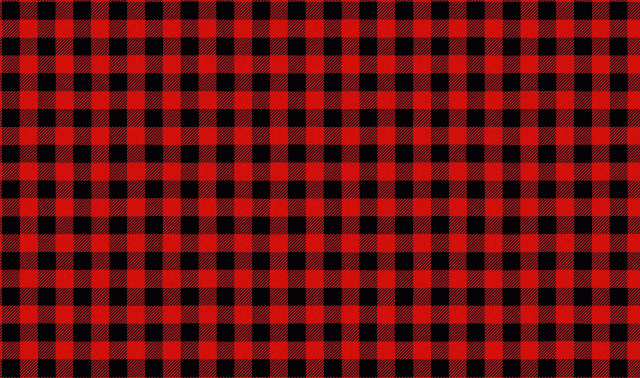
A WebGL 1 fragment shader for this pattern:

```glsl
precision highp float;

// Red and black buffalo check woven as a twill. Dark bands run along the warp
// and the weft; a diagonal twill chooses which thread is on top, so single
// bands show as fine slanted stripes and crossings are solid black.

uniform vec2 u_resolution;

const float REPEATS = 17.9;               // checks across the canvas width
const vec2 BAND_START = vec2(0.054, 0.05); // first dark band, from the top left
const float BAND_WIDTH = 0.5;             // dark share of one repeat
const float TWILL_COUNT = 12.0;           // diagonal stripes per repeat
const float TWILL_DUTY = 0.5;             // share of a stripe showing the warp
const float TWILL_FOOTPRINT = 1.6;        // pixel extent across the diagonal
const float WOBBLE = 0.018;               // drift of the bands, in repeats
const float WOBBLE_SCALE = 0.6;
const float GRAIN = 0.07;                 // uneven brightness of the yarn
const float GRAIN_SCALE = 9.0;
const float RELIEF = 0.05;                // twill shading on solid red

const vec3 RED = vec3(0.82, 0.062, 0.042);
const vec3 DUSTY_RED = vec3(0.84, 0.145, 0.165);
const vec3 BLACK = vec3(0.018, 0.010, 0.018);

vec2 gradientAt(vec2 cell) {
  float n = fract(sin(dot(cell, vec2(127.1, 311.7))) * 43758.5);
  float angle = 6.28318 * n;
  return vec2(cos(angle), sin(angle));
}

float gradientNoise(vec2 p) {
  vec2 i = floor(p);
  vec2 f = p - i;
  vec2 u = f * f * f * (f * (f * 6.0 - 15.0) + 10.0);
  float a = dot(gradientAt(i), f);
  float b = dot(gradientAt(i + vec2(1.0, 0.0)), f - vec2(1.0, 0.0));
  float c = dot(gradientAt(i + vec2(0.0, 1.0)), f - vec2(0.0, 1.0));
  float d = dot(gradientAt(i + vec2(1.0, 1.0)), f - vec2(1.0, 1.0));
  return mix(mix(a, b, u.x), mix(c, d, u.x), u.y);
}

// Integral of a square wave of period 1 that is on for the given duty.
float waveIntegral(float t, float duty) {
  return floor(t) * duty + min(fract(t), duty);
}

// Square wave averaged over a footprint, so fine stripes do not alias.
float filteredWave(float t, float duty, float footprint) {
  float halfWidth = 0.5 * footprint;
  return (waveIntegral(t + halfWidth, duty)
        - waveIntegral(t - halfWidth, duty)) / footprint;
}

void main() {
  // Cloth coordinates in repeats, measured from the top left
  vec2 fromTop = vec2(gl_FragCoord.x, u_resolution.y - gl_FragCoord.y);
  vec2 cloth = fromTop / u_resolution.x * REPEATS;
  float pixel = REPEATS / u_resolution.x;

  // Bands, drifting slightly as in woven cloth
  vec2 drift = WOBBLE * vec2(gradientNoise(cloth * WOBBLE_SCALE),
                             gradientNoise(cloth * WOBBLE_SCALE + 37.0));
  vec2 band = cloth + drift - BAND_START;
  float warpDark = filteredWave(band.x, BAND_WIDTH, pixel);
  float weftDark = filteredWave(band.y, BAND_WIDTH, pixel);

  // Twill rising to the right
  float twill = filteredWave((cloth.x + cloth.y) * TWILL_COUNT, TWILL_DUTY,
                             pixel * TWILL_COUNT * TWILL_FOOTPRINT);
  float dark = mix(weftDark, warpDark, twill);

  // Yarn colour: red looks dustier where it alternates with black
  float mixedCell = warpDark + weftDark - 2.0 * warpDark * weftDark;
  vec3 color = mix(mix(RED, DUSTY_RED, mixedCell), BLACK, dark);

  // Yarn grain and faint relief
  float grain = gradientNoise(cloth * GRAIN_SCALE)
              + 0.5 * gradientNoise(cloth * GRAIN_SCALE * 2.3 + 11.0);
  float relief = RELIEF * (twill - 0.5) * (1.0 - mixedCell);
  color *= 1.0 + GRAIN * grain + relief;

  gl_FragColor = vec4(clamp(color, 0.0, 1.0), 1.0);
}
```
